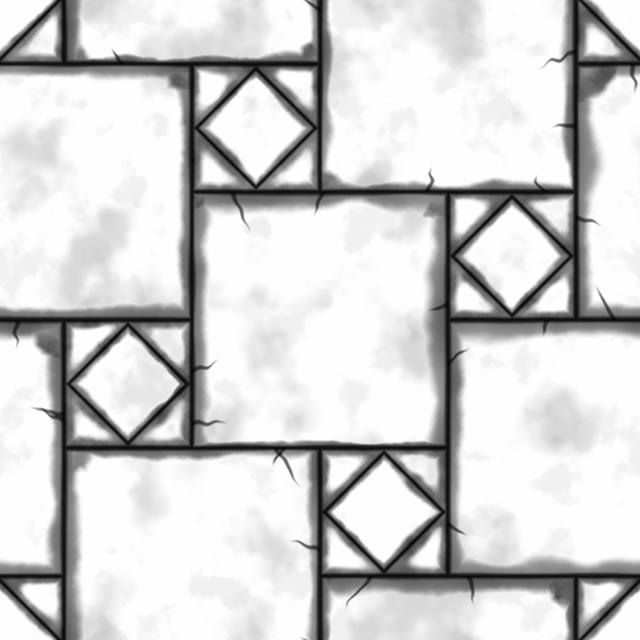
Reproduce this texture map procedurally as a Shadertoy shader.

```glsl
// Worn grey-white paving: large square slabs pinwheeled with small diamond-inlaid tiles.

#define UNITS 5.0        // small-tile widths across the canvas
#define SHIFT 0.5        // offset of the joints, in units
#define SEAM 0.034       // half width of a joint
#define INLAY 0.465      // half diagonal of the diamond
#define WEAR_MIN 0.05    // narrowest dirty slab border
#define WEAR_MAX 0.16    // widest dirty slab border
#define CHIP 0.34        // largest chipped corner
#define CRACK 0.024      // crack half width at its root
#define STAIN 0.15       // darkness of the faint stains

float hash(vec2 p) {
    return fract(sin(dot(p, vec2(127.1, 311.7))) * 43758.5453);
}

float noise(vec2 p) {
    vec2 i = floor(p), f = fract(p);
    f = f * f * (3.0 - 2.0 * f);
    return mix(mix(hash(i), hash(i + vec2(1, 0)), f.x),
               mix(hash(i + vec2(0, 1)), hash(i + vec2(1, 1)), f.x), f.y);
}

float fbm(vec2 p) {
    float sum = 0.0, amp = 0.5;
    for (int i = 0; i < 4; i++) {
        sum += amp * noise(p);
        p = mat2(1.6, 1.2, -1.2, 1.6) * p + 7.3;
        amp *= 0.5;
    }
    return sum / 0.9375;
}

float smoothMin(float a, float b, float k) {
    float h = max(k - abs(a - b), 0.0) / k;
    return min(a, b) - h * h * k * 0.25;
}

// Dirty rim: dark at the joint, paler inward, then clean stone.
float rim(float d, float width, float tone) {
    float x = d / width;
    return mix(mix(tone - 0.14, tone + 0.12, clamp(x, 0.0, 1.0)), 1.0, smoothstep(0.5, 1.15, x));
}

// Dark joint line at distance d.
float joint(float d, float halfWidth) {
    return mix(0.2, 1.0, smoothstep(0.1, 1.0, d / halfWidth));
}

// Large slab, p from 0 to 2.
float slab(vec2 p, vec2 seed) {
    float grain = fbm(p * 5.0 + seed) - 0.5;
    float shade = 1.0 - STAIN * smoothstep(0.53, 0.76, fbm(p * 1.7 + seed + 31.0));
    shade -= 0.05 * smoothstep(0.55, 0.7, fbm(p * 4.0 + seed + 57.0));
    vec2 c = p - 1.0;
    for (int i = 0; i < 4; i++) {
        c = vec2(c.y, -c.x);
        float d = c.y + 1.0, along = c.x + 1.0;
        vec2 side = seed + float(i) * vec2(3.7, 9.1);

        // border of uneven width and tone
        float width = mix(WEAR_MIN, WEAR_MAX, hash(side)) * mix(0.6, 1.45, noise(vec2(along * 3.0, 0.5) + side));
        float tone = 0.4 + 0.22 * noise(vec2(along * 2.0, 4.5) + side);
        shade = min(shade, rim(max(d + grain * 0.07, 0.0), width, tone));

        // chipped corner
        float chipSize = CHIP * (1.4 * hash(side + 1.3) - 0.4);
        float chip = smoothstep(0.04, -0.05, max(d, along) * 0.5 + (d + along) * 0.5 + grain * 0.15 - chipSize);
        shade = min(shade, mix(1.0, 0.46 + grain * 0.5, chip));

        // tapering cracks running inward
        for (int k = 0; k < 2; k++) {
            vec2 id = side + float(k) * 5.9;
            float reach = mix(0.12, 0.36, hash(id + 2.1));
            float root = mix(0.15, 1.85, hash(id + 4.7));
            float lean = (hash(id + 6.3) - 0.5) * 1.5;
            float off = abs(along - root - lean * d + 0.06 * (noise(vec2(d * 14.0, 1.5) + id) - 0.5));
            float thick = CRACK * max(1.0 - d / reach, 0.0) + 0.002;
            float line = (1.0 - smoothstep(thick * 0.2, thick + 0.008, off)) * smoothstep(reach, reach * 0.5, d);
            shade *= 1.0 - 0.6 * line * step(0.4, hash(id + 8.9));
        }
    }
    float edge = 1.0 - max(abs(c.x), abs(c.y));
    return shade * joint(edge, SEAM * mix(0.75, 1.3, noise(p * 3.0 + seed)));
}

// Small tile with an inlaid diamond, p from 0 to 1.
float inlay(vec2 p, vec2 seed) {
    vec2 c = abs(p - 0.5);
    float grain = fbm(p * 7.0 + seed) - 0.5;
    float edge = 0.5 - max(c.x, c.y);
    float signedGap = (INLAY - c.x - c.y) * 0.7071;
    float gap = abs(signedGap);
    float inside = smoothstep(-0.01, 0.01, signedGap);
    float d = mix(smoothMin(edge, gap, 0.08), gap, inside);
    float width = mix(0.075, 0.055, inside) * mix(0.7, 1.4, noise(p * 4.0 + seed));
    float shade = 1.0 - 0.6 * STAIN * smoothstep(0.5, 0.75, fbm(p * 4.0 + seed + 13.0));
    shade = min(shade, rim(max(d + grain * 0.04, 0.0), width, 0.47 + grain * 0.3));
    return shade * joint(gap, SEAM * 0.7) * joint(edge, SEAM);
}

void mainImage(out vec4 fragColor, in vec2 fragCoord) {
    vec2 uv = fragCoord / iResolution.xy;
    vec2 q = vec2(uv.x, 1.0 - uv.y) * UNITS - SHIFT;
    vec2 cell = floor(q);

    // The cell class, 0 to 4, tells the small tile from the slab quarters.
    float kind = mod(cell.x - 2.0 * cell.y + 0.5, 5.0) - 0.5;
    bool small = abs(kind - 1.0) < 0.5;
    vec2 quarter = vec2(kind < 0.5 || abs(kind - 3.0) < 0.5, abs(kind - 2.5) < 1.0);
    vec2 corner = small ? cell : cell - quarter;
    vec2 seed = mod(corner + 0.5, UNITS) * vec2(17.3, 23.9);
    float shade = small ? inlay(q - corner, seed) : slab(q - corner, seed);
    fragColor = vec4(vec3(clamp(shade, 0.0, 1.0) * 0.995), 1.0);
}
```
